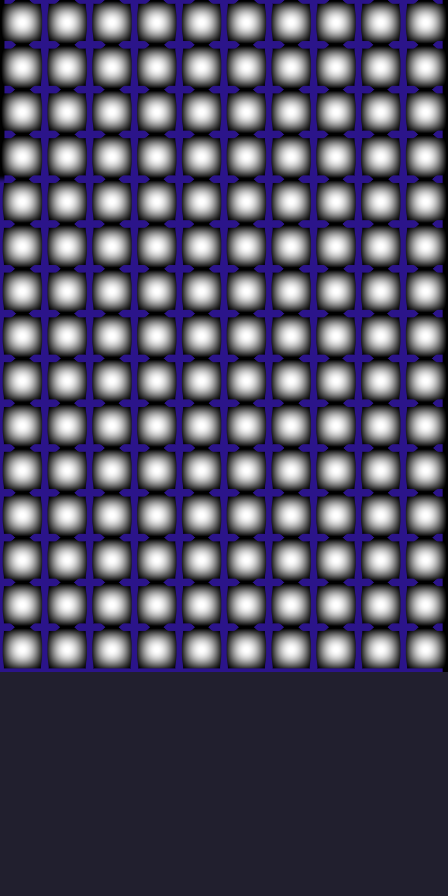
A WebGL 1 fragment shader for this pattern:

```glsl
precision highp float;

uniform vec2 u_resolution;

const float PI = 3.14159265;
const vec2 GRID = vec2(10.0, 20.0);
const float EMPTY_ROWS = 5.0;
const vec3 PANEL = vec3(0.13, 0.12, 0.18);
const vec3 GAP_BLUE = vec3(0.17, 0.08, 0.54);

float hash(vec2 p) {
  return fract(sin(dot(p, vec2(41.3, 289.1))) * 4375.85);
}

// Soft square pillow: white in the middle, black on the cell border.
float pillow(vec2 cell) {
  vec2 wave = sin(PI * cell);
  return clamp(1.1 * wave.x * wave.y - 0.09, 0.0, 1.0);
}

// Coverage of a band whose half width is given, softened at its edge.
float band(float distanceToLine, float halfWidth, float soft) {
  return 1.0 - smoothstep(halfWidth - soft, halfWidth + soft, distanceToLine);
}

// Blue lattice: pinched beside each pillow, broken above and below it.
float lattice(vec2 cell, float seam, float bridge, float soft) {
  vec2 fromCentre = abs(cell - 0.5);
  vec2 fromEdge = 0.5 - fromCentre;
  float uprightWidth = mix(0.06, 0.09, smoothstep(0.1, 0.46, fromCentre.y));
  float opening = smoothstep(0.08, 0.28, fromCentre.x + 0.03 * (seam - 0.5));
  float crossWidth = mix(0.08, mix(-0.04, 0.085, opening), bridge);
  float upright = band(fromEdge.x, uprightWidth, soft);
  float cross = band(fromEdge.y, crossWidth, soft);
  return max(upright, cross);
}

// Dark side borders: the whole right side, and the top rows on the left.
float sideShade(vec2 grid, float soft) {
  float right = band(GRID.x - grid.x, 0.12, soft);
  float left = band(grid.x, 0.10, soft);
  float topRows = smoothstep(-0.1, 0.1, grid.y - (GRID.y - 4.0));
  return max(right, left * topRows);
}

vec3 blockField(vec2 grid, float soft) {
  vec2 cell = fract(grid);
  float seamRow = floor(grid.y + 0.5);
  float seam = hash(vec2(floor(grid.x), seamRow));
  float bridge = step(EMPTY_ROWS + 0.5, seamRow);
  float blue = lattice(cell, seam, bridge, soft);
  blue *= 1.0 - sideShade(grid, soft);
  return mix(vec3(pillow(cell)), GAP_BLUE, blue);
}

void main() {
  vec2 grid = gl_FragCoord.xy / u_resolution * GRID;
  float pixel = GRID.y / u_resolution.y;
  float soft = max(0.015, 0.5 * pixel);

  // Filled rows above the plain panel
  float filled = smoothstep(-0.5 * pixel, 0.5 * pixel, grid.y - EMPTY_ROWS);
  vec3 color = mix(PANEL, blockField(grid, soft), filled);
  gl_FragColor = vec4(color, 1.0);
}
```
